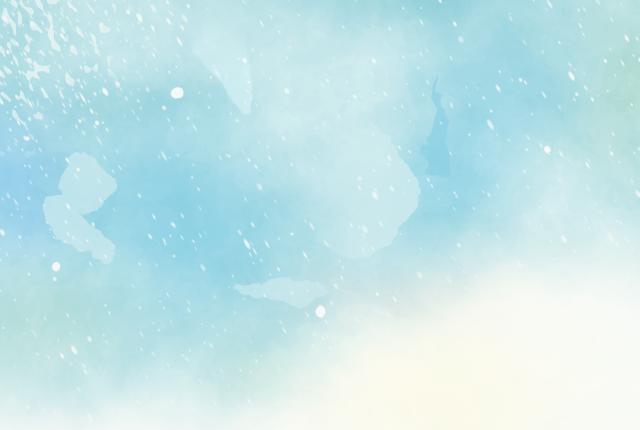
Write a Shadertoy shader that draws this background.

```glsl
// Watercolour sky: soft elliptical washes of blue, teal and cream, bent by
// gradient noise, with stepped pigment blotches, torn pale pools and drips.
// White paint flecks are scattered on slanted hashed grids.

#define WARP 0.075         // bending of the soft washes
#define TEAR 0.050         // roughness of the pool edges
#define BLOTCH 0.055       // contrast of the pigment steps
#define BLOTCH_SCALE 4.2   // frequency of the pigment steps
#define FLECK_DENSITY 0.09 // share of cells holding a fleck
#define FLECK_SLANT 1.03   // angle of the flecks

const vec3 MIST  = vec3(0.82, 0.925, 0.935);
const vec3 SKY   = vec3(0.55, 0.82, 0.895);
const vec3 AZURE = vec3(0.58, 0.81, 0.93);
const vec3 TEAL  = vec3(0.56, 0.81, 0.845);
const vec3 SAGE  = vec3(0.72, 0.87, 0.83);
const vec3 BLUSH = vec3(0.86, 0.89, 0.88);
const vec3 CREAM = vec3(0.99, 0.98, 0.91);
const vec3 PAPER = vec3(0.97, 0.98, 0.965);

vec2 hash2(vec2 p) {
    vec3 q = fract(p.xyx * vec3(0.1031, 0.103, 0.0973));
    q += dot(q, q.yzx + 33.33);
    return fract((q.xx + q.yz) * q.zy);
}

float slope(vec2 cell, vec2 f, vec2 o) {
    return dot(hash2(cell + o) * 2.0 - 1.0, f - o);
}

float gradientNoise(vec2 p) {
    vec2 i = floor(p), f = fract(p), o = vec2(0.0, 1.0);
    vec2 u = f * f * f * (f * (f * 6.0 - 15.0) + 10.0);
    return mix(mix(slope(i, f, o.xx), slope(i, f, o.yx), u.x),
               mix(slope(i, f, o.xy), slope(i, f, o.yy), u.x), u.y);
}

float fbm(vec2 p) {
    float sum = 0.0, amp = 0.8;
    for (int i = 0; i < 5; i++) {
        sum += amp * gradientNoise(p);
        p = mat2(1.6, 1.2, -1.2, 1.6) * p + 7.3;
        amp *= 0.55;
    }
    return sum;
}

// Rounds a value to levels with narrow smooth risers
float steps(float v) {
    float w = clamp(fwidth(v), 0.02, 0.5);
    return floor(v) + smoothstep(0.5 - w, 0.5 + w, fract(v));
}

// Soft elliptical stain
void wash(inout vec3 col, vec2 p, vec3 tint, vec2 centre, vec2 size, float amount) {
    vec2 d = (p - centre) / size;
    col = mix(col, tint, amount * exp(-dot(d, d)));
}

// Hard-edged shape from a distance
void paint(inout vec3 col, vec3 tint, float d, float amount) {
    float aa = 0.9 / iResolution.y;
    col = mix(col, tint, amount * (1.0 - smoothstep(-aa, aa, d)));
}

float ellipse(vec2 p, vec2 centre, vec2 size) {
    return (length((p - centre) / size) - 1.0) * min(size.x, size.y);
}

// Stroke from a to b, tapering from radius r.x to r.y
float stroke(vec2 p, vec2 a, vec2 b, vec2 r) {
    float h = clamp(dot(p - a, b - a) / dot(b - a, b - a), 0.0, 1.0);
    return length(p - mix(a, b, h)) - mix(r.x, r.y, h);
}

void flecks(inout vec3 col, vec2 p, float amount) {
    float c = cos(FLECK_SLANT), s = sin(FLECK_SLANT);
    vec2 q = mat2(c, s, -s, c) * p, away = p - vec2(0.0, 0.95);
    float crowd = exp(-9.0 * dot(away, away));
    for (int i = 0; i < 3; i++) {
        float scale = 19.0 * pow(1.65, float(i));
        vec2 cell = floor(q * scale) + 40.0 * float(i + 1);
        vec2 rnd = hash2(cell), jitter = hash2(cell + 17.0);
        vec2 size = vec2(0.09 + 0.15 * rnd.y, 0.05 + 0.05 * jitter.x);
        float d = ellipse(fract(q * scale), 0.3 + 0.4 * jitter, size) / scale;
        float present = step(rnd.x, FLECK_DENSITY + 0.5 * crowd);
        paint(col, PAPER, d, amount * present * (0.45 + 0.5 * jitter.y));
    }
    float flakes = gradientNoise(q * vec2(32.0, 62.0)) + 0.3 * crowd;
    col = mix(col, PAPER, 0.6 * smoothstep(0.4, 0.48, flakes) * smoothstep(0.25, 0.7, crowd));
}

void mainImage(out vec4 fragColor, in vec2 fragCoord) {
    vec2 p = fragCoord / iResolution.xy * vec2(1.488, 1.0);
    vec2 bend = vec2(fbm(p * 5.0), fbm(p * 5.0 + 31.0));
    vec2 q = p + WARP * bend;
    vec2 t = p + TEAR * vec2(fbm(p * 9.0 + 3.0), fbm(p * 9.0 + 57.0));
    vec2 s = mix(p, t, 0.3);

    // Broad washes
    vec3 col = vec3(0.745, 0.89, 0.905);
    wash(col, q, MIST, vec2(0.32, 0.91), vec2(0.30, 0.13), 0.8);
    wash(col, q, TEAL, vec2(0.02, 0.88), vec2(0.13, 0.22), 0.4);
    wash(col, q, TEAL, vec2(0.95, 1.03), vec2(0.34, 0.09), 0.95);
    wash(col, q, TEAL, vec2(0.38, 0.76), vec2(0.20, 0.06), 0.55);
    wash(col, q, SKY, vec2(0.42, 0.49), vec2(0.31, 0.23), 0.95);
    wash(col, q, AZURE, vec2(0.01, 0.57), vec2(0.14, 0.17), 0.85);
    wash(col, q, SKY, vec2(1.18, 0.77), vec2(0.24, 0.18), 0.55);
    wash(col, q, SKY, vec2(1.05, 0.60), vec2(0.13, 0.16), 0.85);
    wash(col, q, MIST, vec2(0.76, 0.74), vec2(0.19, 0.20), 0.95);
    wash(col, q, MIST, vec2(1.33, 0.56), vec2(0.15, 0.13), 0.75);
    wash(col, q, SAGE, vec2(1.48, 0.80), vec2(0.14, 0.20), 0.8);
    wash(col, q, SAGE, vec2(0.08, 0.25), vec2(0.20, 0.12), 0.6);

    // Bare paper rising to the right, warm along its border
    float rise = 0.06 + 0.34 * smoothstep(0.50, 1.25, q.x);
    float bare = 1.0 - smoothstep(-0.14, 0.18, q.y - rise);
    col = mix(col, PAPER, bare);
    wash(col, q, BLUSH, vec2(0.90, 0.31), vec2(0.20, 0.07), 0.5);
    wash(col, q, SAGE, vec2(0.60, 0.14), vec2(0.12, 0.07), 0.35);
    wash(col, q, CREAM, vec2(1.03, 0.07), vec2(0.30, 0.18), 0.85);

    // Stepped pigment
    float pigment = steps(fbm(p * BLOTCH_SCALE + 0.5 * bend) * 5.0) / 5.0;
    pigment += 0.15 * steps(fbm(p * BLOTCH_SCALE * 2.1 + 19.0) * 4.0);
    col += BLOTCH * pigment * vec3(1.5, 0.7, 0.55) * (1.0 - 0.8 * bare);

    // Torn pools, drips and streaks
    paint(col, MIST, ellipse(t, vec2(0.83, 0.55), vec2(0.15, 0.145)), 0.75 * smoothstep(0.68, 0.9, p.x));
    float pool = ellipse(t, vec2(0.20, 0.57), vec2(0.055, 0.065));
    pool = min(pool, stroke(t, vec2(0.14, 0.50), vec2(0.25, 0.42), vec2(0.045, 0.016)));
    paint(col, MIST, pool, 0.65);
    float drip = stroke(s, vec2(0.51, 0.90), vec2(0.575, 0.745), vec2(0.065, 0.009));
    paint(col, MIST + 0.03, drip, 0.6 * smoothstep(0.96, 0.8, p.y));
    paint(col, MIST, ellipse(t, vec2(0.65, 0.325), vec2(0.11, 0.025)), 0.6);
    paint(col, SKY, stroke(t, vec2(1.015, 0.62), vec2(1.022, 0.82), vec2(0.025, 0.002)), 0.7);

    // Flecks and larger splashes (centre, radius)
    flecks(col, p, 1.0 - 0.6 * bare);
    vec3 splash[4] = vec3[4](vec3(0.742, 0.278, 0.012), vec3(0.129, 0.385, 0.011),
        vec3(1.273, 0.649, 0.008), vec3(0.412, 0.783, 0.013));
    for (int i = 0; i < 4; i++)
        paint(col, vec3(0.985), length(s - splash[i].xy) - splash[i].z, 0.9);
    fragColor = vec4(clamp(col, 0.0, 1.0), 1.0);
}
```
